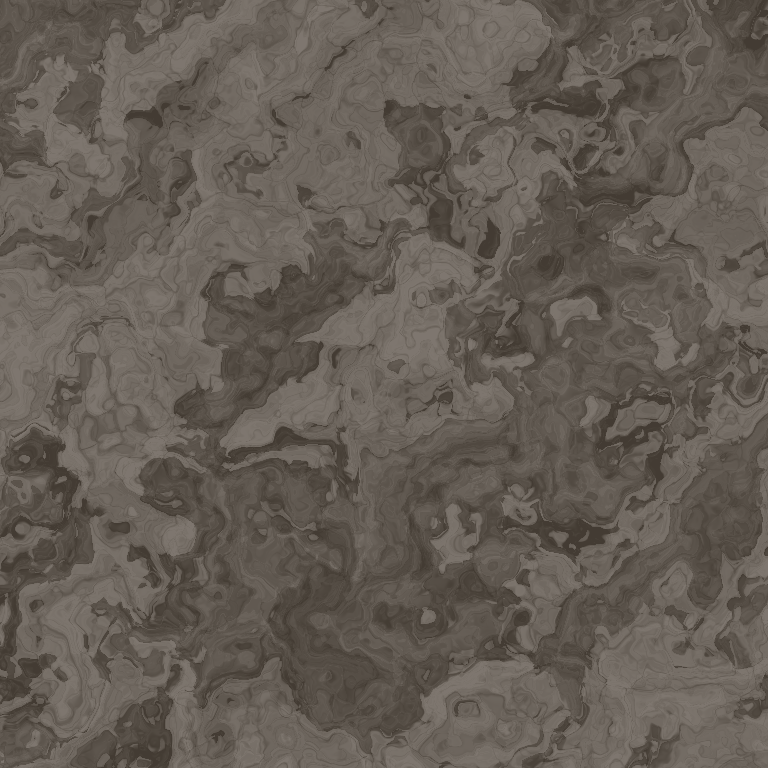
Write a Shadertoy shader that draws this texture.

```glsl
// Weathered brown-grey rock: ragged diagonal flakes, broken shards and fine rippled veins.

const vec3 SHADOW_BROWN = vec3(0.275, 0.245, 0.212);
const vec3 PALE_STONE = vec3(0.478, 0.448, 0.418);
const float GRAIN_ANGLE = 0.84;
const float GRAIN_STRETCH = 0.5;

vec3 hash3(vec2 p) {
    vec3 h = fract(p.xyx * vec3(0.1031, 0.1030, 0.0973));
    h += dot(h, h.yxz + 33.33);
    return fract((h.xxy + h.yzz) * h.zyx);
}

// Cellular noise: x = blended cell value, y = gap to the border, z = nearest cell value
vec3 cells(vec2 p) {
    vec2 base = floor(p);
    vec2 local = p - base;
    float nearest = 8.0, second = 8.0, nearestValue = 0.0;
    float sum = 0.0, weights = 0.0;
    for (int y = -1; y <= 1; y++) {
        for (int x = -1; x <= 1; x++) {
            vec2 corner = vec2(x, y);
            vec3 seed = hash3(base + corner);
            vec2 offset = corner + seed.xy - local;
            float d2 = dot(offset, offset);
            float weight = exp(-6.0 * d2);
            sum += seed.z * weight;
            weights += weight;
            if (d2 < nearest) {
                second = nearest;
                nearest = d2;
                nearestValue = seed.z;
            } else {
                second = min(second, d2);
            }
        }
    }
    return vec3(sum / weights, sqrt(second) - sqrt(nearest), nearestValue);
}

// Octaves of blended cells, centred on zero
float layers(vec2 p, int octaves) {
    float total = 0.0, amplitude = 1.0, reach = 0.0;
    for (int i = 0; i < octaves; i++) {
        total += amplitude * (cells(p).x - 0.5);
        reach += amplitude;
        amplitude *= 0.56;
        p = p * 2.03 + vec2(17.3, 9.1);
    }
    return total / reach;
}

// Coordinates turned along the grain and stretched in its direction
vec2 alongGrain(vec2 p, float angle, float stretch) {
    vec2 dir = vec2(cos(angle), sin(angle));
    return vec2(dot(p, dir) * stretch, dot(p, vec2(-dir.y, dir.x)));
}

// Thin line around each crossing of a wave
float veins(float phase, float width) {
    return 1.0 - smoothstep(0.0, width, abs(sin(phase)));
}

// Dark seam between neighbouring cells
float seam(float gap, float width) {
    return 1.0 - smoothstep(0.0, width, gap);
}

void mainImage(out vec4 fragColor, in vec2 fragCoord) {
    vec2 uv = fragCoord / min(iResolution.x, iResolution.y);
    vec2 grain = alongGrain(uv, GRAIN_ANGLE, GRAIN_STRETCH);
    vec2 bend = vec2(layers(uv * 7.0 + 3.0, 4), layers(uv * 7.0 + 41.0, 4));

    // Flake height, broken by angular shards of two sizes
    float mass = layers(grain * 6.5 + bend * 1.7 + 20.0, 5);
    vec3 shard = cells(grain * 17.0 + bend * 5.0 + 60.0);
    vec3 chip = cells(grain * 40.0 + bend * 12.0 + 90.0);
    float height = mass + 0.16 * (shard.z - 0.5) + 0.09 * (chip.z - 0.5);

    // Surface relief and the contour ripples that follow it
    float relief = layers(grain * 22.0 + bend * 7.0 + 130.0, 4);
    float ripple = sin(relief * 42.0 + mass * 30.0);
    float vein = veins(relief * 24.0 + mass * 20.0, 0.3);

    // Pale flakes with cracks, dark hollows with shaded rims
    float rim = exp(-abs(height) * 26.0);
    float cracks = 0.28 * seam(shard.y, 0.09) + 0.16 * seam(chip.y, 0.12);
    float flakeTone = 0.86 + 0.75 * relief + 0.06 * ripple + 0.08 * vein
        + 0.14 * (shard.z - 0.5) - cracks - 0.12 * rim;
    float hollowTone = 0.43 + 1.1 * relief + 0.06 * ripple + 0.10 * vein
        + 0.20 * (chip.z - 0.5) - 0.5 * cracks - 0.36 * rim;

    float flake = smoothstep(-0.014, 0.014, height);
    float tone = clamp(mix(hollowTone, flakeTone, flake), -0.06, 1.08);
    fragColor = vec4(mix(SHADOW_BROWN, PALE_STONE, tone), 1.0);
}
```
